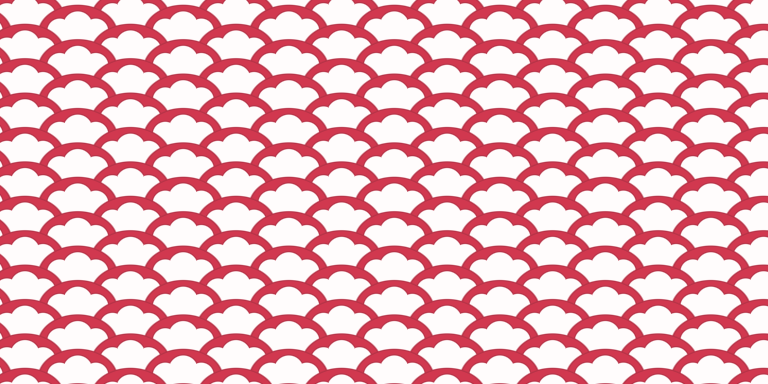
This pattern is drawn by a Shadertoy shader. Its source:

```glsl
// Overlapping rows of red arches, each holding a white three-lobed cloud.

// Lengths are fractions of the canvas height.
const vec2 PITCH = vec2(0.2748, 0.0896);       // repeat across and down
const vec2 ANCHOR = vec2(1.0269, 0.6293);      // top of one arch
const vec2 STAGGER = vec2(0.1374, 0.0495);     // offset of the in-between columns
const vec2 ARCH_RADII = vec2(0.1042, 0.0764);
const float CROWN_RADIUS = 0.0382;             // middle lobe
const float CROWN_DEPTH = 0.0556;
const float SIDE_RADIUS = 0.0325;              // outer lobes
const vec2 SIDE_CENTER = vec2(0.0469, 0.0686);
const float EDGE_SOFTNESS = 0.0042;
const float RIM_START = 0.0018;
const float RIM_END = 0.0048;

const vec3 WHITE = vec3(1.0, 0.99, 0.99);
const vec3 RED = vec3(0.82, 0.22, 0.31);
const vec3 RIM_RED = vec3(0.72, 0.20, 0.28);

// Points use x across and y as depth below the top of the arch.
float archDistance(vec2 p) {
    vec2 q = vec2(p.x, max(ARCH_RADII.y - p.y, 0.0)) / ARCH_RADII;
    return (length(q) - 1.0) * ARCH_RADII.y;
}

// A round-topped lobe that continues straight down.
float lobeDistance(vec2 p, vec2 center, float radius) {
    return length(vec2(p.x - center.x, max(center.y - p.y, 0.0))) - radius;
}

float cloudDistance(vec2 p) {
    p.x = abs(p.x);
    float crown = lobeDistance(p, vec2(0.0, CROWN_DEPTH), CROWN_RADIUS);
    float side = lobeDistance(p, SIDE_CENTER, SIDE_RADIUS);
    return min(crown, side);
}

float coverage(float d) {
    float halfWidth = 0.5 * max(EDGE_SOFTNESS, 1.5 / iResolution.y);
    return 1.0 - smoothstep(-halfWidth, halfWidth, d);
}

vec3 paintScale(vec3 below, vec2 p) {
    float arch = archDistance(p);
    float cloud = cloudDistance(p);
    float edge = min(-arch, cloud);
    vec3 band = mix(RIM_RED, RED, smoothstep(RIM_START, RIM_END, edge));
    vec3 color = mix(below, band, coverage(arch));
    return mix(color, WHITE, coverage(cloud));
}

void mainImage(out vec4 fragColor, in vec2 fragCoord) {
    vec2 uv = fragCoord / iResolution.y;
    vec2 p = vec2(uv.x - ANCHOR.x, ANCHOR.y - uv.y);
    float row = floor(p.y / PITCH.y);
    vec3 color = RED;

    // Paint from upper to lower rows so that lower arches overlap.
    for (int i = -3; i <= 1; i++) {
        for (int column = 0; column < 2; column++) {
            vec2 local = p - float(column) * STAGGER;
            local.x -= PITCH.x * round(local.x / PITCH.x);
            local.y -= PITCH.y * (row + float(i));
            color = paintScale(color, local);
        }
    }
    fragColor = vec4(color, 1.0);
}
```
